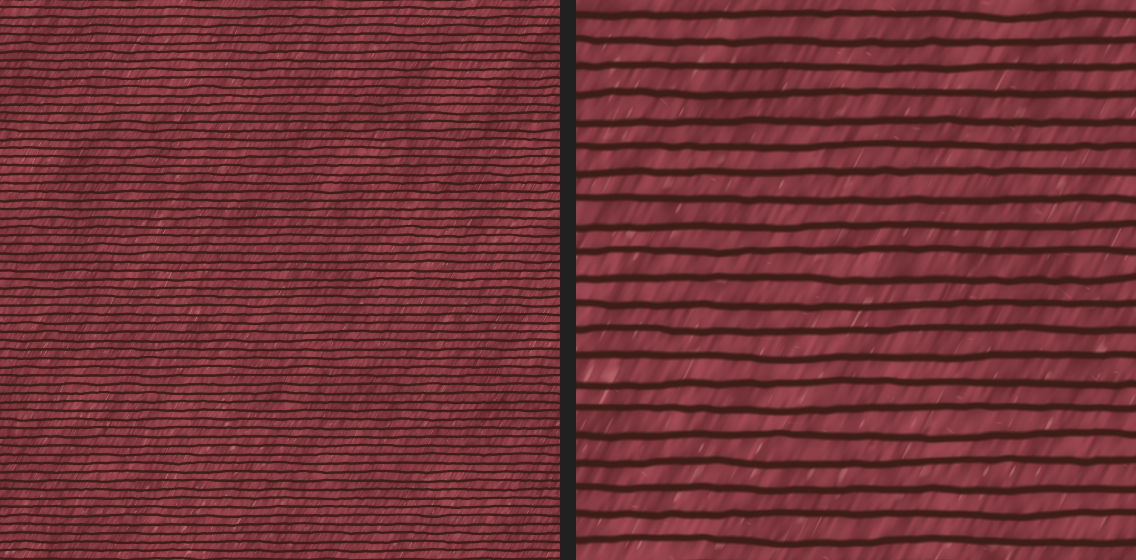
Left, the full canvas; right, a detail of the centre.
A Shadertoy shader for this texture:

```glsl
// Ribbed woven cloth: 64 horizontal ribs parted by thin, wavering dark grooves.
// Slanted fibres, broad stains and pale flecks come from sheared value noise
// whose lattice wraps, so the cloth tiles in both directions.

const float RIBS = 64.0;
const float SLANT = 0.5;          // sideways run of a fibre per unit of height
const float GROOVE_HALF = 0.14;   // in rib heights
const float GROOVE_SOFT = 0.08;
const vec3 GROOVE = vec3(0.23, 0.11, 0.09);
const vec3 DEEP_RED = vec3(0.39, 0.155, 0.175);
const vec3 ROSE = vec3(0.635, 0.29, 0.335);
const vec3 PALE = vec3(0.76, 0.46, 0.47);

float hash(vec2 p) {
    return fract(sin(dot(p, vec2(127.1, 311.7))) * 43758.5453);
}

// Hash of a lattice point, wrapped on the sheared unit square.
float latticeHash(vec2 id, vec2 cells, float shear, float seed) {
    float turns = floor((id.y + 0.5) / cells.y);
    id += turns * vec2(shear * cells.x, -cells.y);
    return hash(floor(mod(id + 0.5, cells)) + seed);
}

// Tiling value noise leaning by shear; shear * cells.x must be whole.
float wrapNoise(vec2 p, vec2 cells, float shear, float seed) {
    vec2 q = vec2(p.x - shear * p.y, p.y) * cells;
    vec2 id = floor(q);
    vec2 f = fract(q);
    f = f * f * (3.0 - 2.0 * f);
    float a = latticeHash(id, cells, shear, seed);
    float b = latticeHash(id + vec2(1.0, 0.0), cells, shear, seed);
    float c = latticeHash(id + vec2(0.0, 1.0), cells, shear, seed);
    float d = latticeHash(id + vec2(1.0, 1.0), cells, shear, seed);
    return mix(mix(a, b, f.x), mix(c, d, f.x), f.y);
}

// Height in ribs, bent so that each groove wavers on its own.
float ribHeight(vec2 p) {
    float bend = wrapNoise(p, vec2(22.0, RIBS), 0.0, 3.0) - 0.5;
    float nick = wrapNoise(p, vec2(110.0, RIBS), 0.0, 9.0) - 0.5;
    return p.y * RIBS - 0.08 + 0.26 * bend + 0.1 * nick;
}

// Lightness of the dyed fibres; row shifts them from rib to rib.
float fibreTone(vec2 p, float row, float stain) {
    vec2 shifted = p + vec2(hash(vec2(row, 5.0)), 0.0);
    float fine = wrapNoise(shifted, vec2(340.0, 64.0), SLANT, 17.0);
    float strand = wrapNoise(shifted, vec2(160.0, 48.0), SLANT, 29.0);
    float streak = wrapNoise(p, vec2(60.0, 14.0), SLANT, 41.0);
    float rowTone = hash(vec2(row, 53.0));
    return 0.5 + 0.62 * (fine - 0.5) + 0.34 * (strand - 0.5)
         + 0.32 * (streak - 0.5) + 0.42 * (stain - 0.5)
         + 0.1 * (rowTone - 0.5);
}

// Sparse bright hairs, taken from the peaks of the noise.
float flecks(vec2 p, vec2 cells, float shear, float level, float seed) {
    return smoothstep(level, 1.0, wrapNoise(p, cells, shear, seed));
}

void mainImage(out vec4 fragColor, in vec2 fragCoord) {
    vec2 p = fragCoord / iResolution.xy;
    float ribPixel = RIBS / iResolution.y;

    // Rib index, position inside the rib and distance to the nearest groove
    float height = ribHeight(p);
    float row = mod(floor(height), RIBS);
    float inRib = fract(height);
    float grooveDist = min(inRib, 1.0 - inRib);

    // Fibres with broad stains and a slight roundness
    float stain = mix(wrapNoise(p, vec2(10.0, 7.0), SLANT, 61.0),
                      wrapNoise(p, vec2(24.0, 18.0), SLANT, 71.0), 0.4);
    float tone = fibreTone(p, row, stain);
    tone += 0.22 * (sin(3.14159 * inRib) - 0.65);
    vec3 color = mix(DEEP_RED, ROSE, clamp(tone, -0.15, 1.15));

    // Pale flecks gather in light stains; a few hairs lie across the weave
    float slanted = flecks(p, vec2(260.0, 70.0), SLANT, 0.82, 83.0);
    float stray = flecks(p, vec2(120.0, 200.0), -1.0, 0.93, 97.0);
    color = mix(color, PALE, slanted * mix(0.3, 0.9, stain) + 0.3 * stray);

    // Dark grooves
    float soft = max(GROOVE_SOFT, 0.6 * ribPixel);
    float groove = 1.0 - smoothstep(GROOVE_HALF - soft, GROOVE_HALF + soft, grooveDist);
    color = mix(color, GROOVE, 0.96 * groove);

    fragColor = vec4(color, 1.0);
}
```
